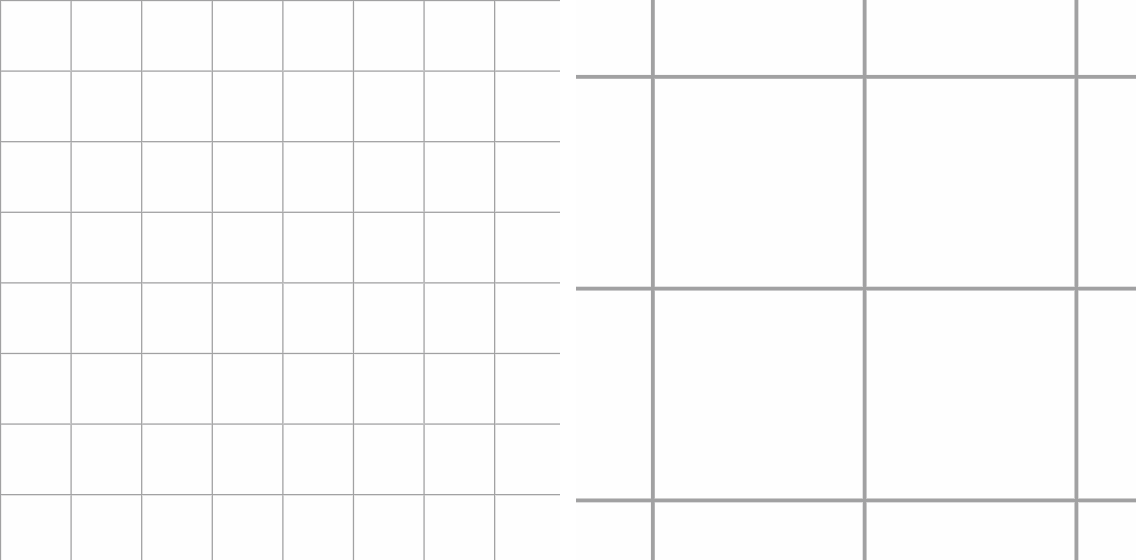
Left, the full canvas; right, a detail of the centre.
This pattern is drawn by a three.js fragment shader. Its source:

```glsl
varying vec2 vUv;

// Distance on each axis to the nearest line of an evenly spaced set
vec2 lineDistance(vec2 p, float spacing) {
  return abs(mod(p + 0.5 * spacing, spacing) - 0.5 * spacing);
}

void main() {
  // Grid is anchored just inside the upper left corner
  vec2 fromCorner = vec2(vUv.x, 1.0 - vUv.y) - 0.0009;
  vec2 distanceToLine = lineDistance(fromCorner, 0.12606);

  // Antialiased coverage of the thin rules
  vec2 pixelSize = max(fwidth(vUv), vec2(0.00001));
  vec2 coverage = clamp((0.00115 - distanceToLine) / pixelSize + 0.5, 0.0, 1.0);
  float ink = max(coverage.x, coverage.y);

  vec3 paper = vec3(0.996);
  vec3 rule = vec3(0.63, 0.63, 0.635);
  gl_FragColor = vec4(mix(paper, rule, ink), 1.0);
}
```
